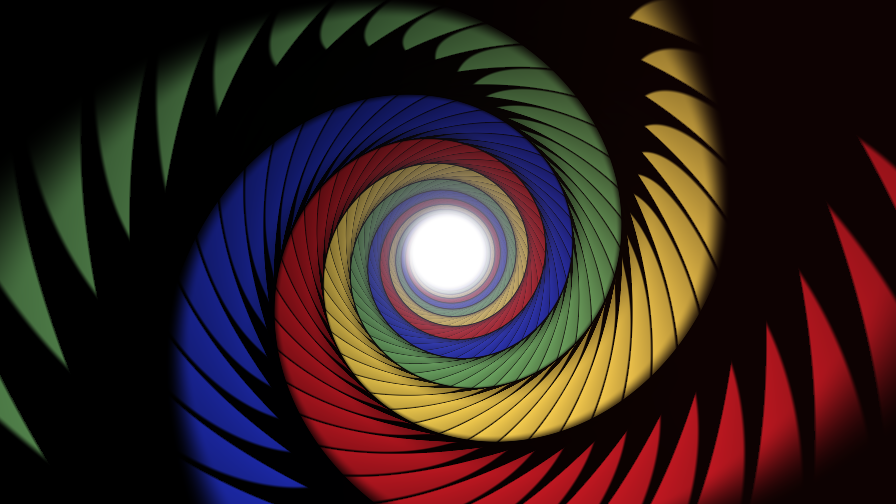
Give the GLSL for this background, as a Shadertoy shader.

```glsl
// Four-coloured spiral tunnel of overlapping straight blades around a white light.
#define TUNNEL_RADIUS 0.898
#define CAMERA_RISE 0.09
#define SPIRAL_PHASE 1.68
#define BLADES 36.0
#define BLADE_LEAN 1.2
#define SHADOW_DEPTH 0.34
#define TOP_SHADOW 0.35
#define GAP_WIDTH 0.12
#define RIM_SHADOW 0.15
#define GLOW_RADIUS 0.125
#define LIGHT_DIR vec2(0.3, -0.95)

const float TAU = 6.2831853;

// Depth at which the ray through p meets a tunnel whose axis is offset.
float tunnelDepth(vec2 p, vec2 axis) {
    float b = dot(p, axis);
    float pp = max(dot(p, p), 1e-5);
    float c = TUNNEL_RADIUS * TUNNEL_RADIUS - dot(axis, axis);
    return (b + sqrt(b * b + pp * c)) / pp;
}

vec3 armColor(float arm) {
    vec3 yellow = vec3(0.86, 0.73, 0.28);
    vec3 green = vec3(0.37, 0.59, 0.34);
    vec3 blue = vec3(0.11, 0.16, 0.66);
    vec3 red = vec3(0.66, 0.08, 0.115);
    return arm < 0.5 ? yellow : arm < 1.5 ? green : arm < 2.5 ? blue : red;
}

void mainImage(out vec4 fragColor, in vec2 fragCoord) {
    vec2 p = (fragCoord - 0.5 * iResolution.xy) / iResolution.y;
    float pixel = 1.0 / iResolution.y;
    float r = max(length(p), 0.003);

    // Tunnel coordinates: depth and clockwise angle on the wall
    vec2 axis = vec2(0.0, -CAMERA_RISE * TUNNEL_RADIUS);
    float depth = tunnelDepth(p, axis);
    vec2 wall = (p * depth - axis) / TUNNEL_RADIUS;
    float angle = atan(-wall.y, wall.x);

    // Four arms per turn; f runs from the outer rim (0) to the inner rim (1)
    float spiral = depth - angle * 4.0 / TAU - SPIRAL_PHASE;
    float arm = mod(floor(spiral), 4.0);
    float f = fract(spiral);

    // Straight blade edges, nearly tangent to the inner rim
    float lean = (sqrt(2.0 * depth * (1.0 - f)) - 4.0 / TAU) / depth;
    float blade = fract((angle - BLADE_LEAN * lean) * BLADES / TAU);

    // Part of each arm hidden by the next one, most of all at the top
    float hidden = SHADOW_DEPTH * (1.0 - smoothstep(1.2, 3.0, depth));
    hidden += TOP_SHADOW * smoothstep(0.2, 1.0, wall.y) * (1.0 - smoothstep(2.0, 3.2, depth));
    float reach = f / (1.0 - hidden);

    // Dark wedges widen inward until the blades end in points
    float gap = GAP_WIDTH / depth + pow(reach, 0.6 + 0.9 * min(depth * depth, 40.0));
    float soft = 0.03 + 1.0 * pixel * BLADES / (TAU * r);
    float lit = smoothstep(gap - soft, gap + soft, blade);
    lit *= 1.0 - smoothstep(1.0 - soft, 1.0, blade) * 0.7;
    lit *= 1.0 - smoothstep(0.95, 1.05, reach);
    lit = mix(0.75, lit, 1.0 / (1.0 + pow(depth / 6.0, 4.0)));

    // Shading across each blade and arm, and from the light side
    float seam = depth / r * pixel;
    float rim = RIM_SHADOW * (1.0 - smoothstep(1.3, 1.9, depth));
    float shade = mix(0.82, 1.0, blade);
    shade *= smoothstep(rim - 0.06, rim + 0.25 / depth, f);
    shade *= 1.0 - 0.4 * smoothstep(0.6, 1.0, f);
    shade *= smoothstep(0.0, seam, min(f, 1.0 - f));
    shade *= 0.85 + 0.25 * dot(normalize(wall), LIGHT_DIR);
    vec3 ambient = vec3(0.05, 0.008, 0.006) * smoothstep(-0.3, 0.6, p.x);
    vec3 color = ambient + armColor(arm) * lit * shade;

    // Light at the far end
    float halo = exp(-r * r / (GLOW_RADIUS * GLOW_RADIUS));
    float core = 1.0 - smoothstep(0.066, 0.1, r);
    color = mix(color, vec3(0.79, 0.78, 0.93), halo);
    color = mix(color, vec3(1.0), core);
    fragColor = vec4(clamp(color, 0.0, 1.0), 1.0);
}
```
